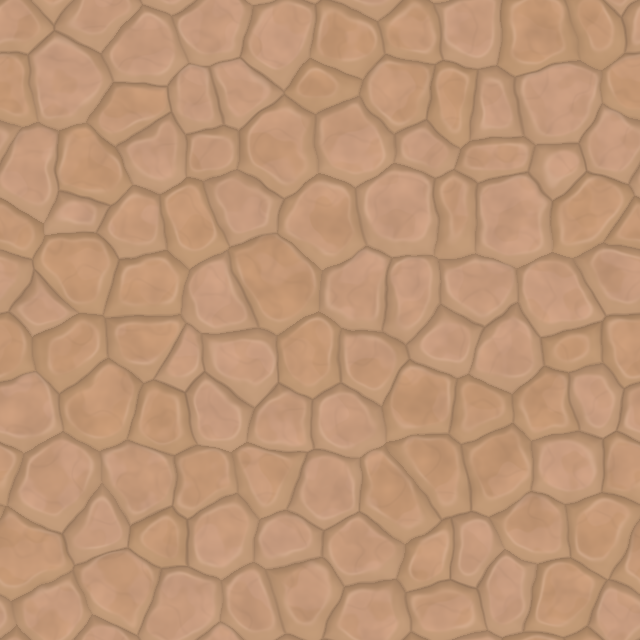
Write a Shadertoy shader that draws this texture.

```glsl
// Tiling bed of smooth, worn tan and pink stones with pale rims and fine soft creases.

const float CELLS = 10.0;          // stones per side, whole and even so the canvas tiles
const float JITTER = 0.68;         // how far stones stray from the staggered grid
const float SIZE_SPREAD = 0.20;    // variation of stone size
const float ROUNDING = 15.0;       // higher gives sharper plateau corners
const float RIM_LEVEL = 0.12;      // distance of the rim from the crease
const float RIM_WIDTH = 0.032;
const float CREASE_WIDTH = 0.028;
const float SHADOW_WIDTH = 0.13;

const vec3 TAN = vec3(0.762, 0.585, 0.445);
const vec3 PINK = vec3(0.780, 0.607, 0.495);
const vec3 SKIRT_DARK = vec3(0.712, 0.558, 0.432);
const vec3 SKIRT_LIGHT = vec3(0.768, 0.612, 0.482);
const vec3 RIM = vec3(0.845, 0.695, 0.580);
const vec3 CREASE = vec3(0.570, 0.445, 0.345);

vec2 hash2(vec2 p) {
    return fract(sin(vec2(dot(p, vec2(127.1, 311.7)), dot(p, vec2(269.5, 183.3)))) * 43758.5453);
}

vec2 wrapCell(vec2 cell, float period) {
    return floor(mod(cell + 0.5, period));
}

// Gradient noise that repeats after a whole number of cells
float corner(vec2 cell, vec2 toPoint, float period) {
    return dot(hash2(wrapCell(cell, period)) * 2.0 - 1.0, toPoint);
}

float noise(vec2 uv, float period) {
    vec2 p = uv * period;
    vec2 i = floor(p), f = p - i;
    vec2 u = f * f * f * (f * (f * 6.0 - 15.0) + 10.0);
    vec2 e = vec2(1.0, 0.0);
    float low = mix(corner(i, f, period), corner(i + e, f - e, period), u.x);
    float high = mix(corner(i + e.yx, f - e.yx, period), corner(i + 1.0, f - 1.0, period), u.x);
    return mix(low, high, u.y);
}

float fbm(vec2 uv, float period) {
    return noise(uv, period) + 0.5 * noise(uv + 0.37, period * 2.0) + 0.25 * noise(uv + 0.71, period * 4.0);
}

// Stone centre in xy, size weight in z; odd rows are shifted by half a cell
vec3 stoneAt(vec2 cell) {
    vec2 id = wrapCell(cell, CELLS);
    vec2 stagger = vec2(0.5 * mod(id.y, 2.0), 0.5);
    return vec3(cell + stagger + JITTER * (hash2(id) - 0.5), SIZE_SPREAD * hash2(id + 31.0).x);
}

float power(vec3 stone, vec2 p) {
    vec2 d = stone.xy - p;
    return dot(d, d) - stone.z;
}

void mainImage(out vec4 fragColor, in vec2 fragCoord) {
    vec2 uv = fragCoord / iResolution.xy;
    float pixel = CELLS / iResolution.y;
    vec2 p = uv * CELLS + 0.12 * vec2(fbm(uv, 11.0), fbm(uv + 0.53, 11.0));
    vec2 base = floor(p);

    // Find the stone that owns this point
    vec3 owner = vec3(0.0);
    vec2 ownerCell = base;
    float best = 1e5;
    for (int y = -2; y <= 2; y++)
    for (int x = -2; x <= 2; x++) {
        vec2 cell = base + vec2(x, y);
        vec3 stone = stoneAt(cell);
        float d = power(stone, p);
        if (d < best) { best = d; owner = stone; ownerCell = cell; }
    }

    // Distance to the crease, exact and rounded, and the outward slope direction
    float edge = 1.0, roundSum = 0.0;
    vec2 slope = vec2(0.0);
    for (int y = -2; y <= 2; y++)
    for (int x = -2; x <= 2; x++) {
        vec3 stone = stoneAt(base + vec2(x, y));
        vec2 across = stone.xy - owner.xy;
        float gap = length(across);
        if (gap > 0.001) {
            float d = (power(stone, p) - best) / (2.0 * gap);
            float weight = exp(-ROUNDING * d);
            edge = min(edge, d);
            roundSum += weight;
            slope += weight * across / gap;
        }
    }
    float height = -log(roundSum) / ROUNDING;
    slope /= roundSum;

    // Each stone reads its own part of the noise
    vec2 seed = hash2(wrapCell(ownerCell, CELLS) + 57.0);
    vec2 local = p - owner.xy;
    vec2 grain = uv + seed;
    float facets = fbm(grain, 19.0);
    float patches = noise(grain + 0.19, 16.0) + 0.3 * noise(grain, 37.0);
    float veins = noise(grain + 0.43, 15.0) + 0.3 * noise(grain + 0.11, 33.0);
    float tint = smoothstep(0.1, 0.8, seed.x);

    // Faceted skirt, lighter where it slopes toward the bottom
    float lower = smoothstep(-0.9, 0.9, 0.25 * slope.x - slope.y);
    vec3 skirt = mix(SKIRT_DARK, SKIRT_LIGHT, clamp(0.15 + 0.75 * lower + 0.6 * facets, 0.0, 1.0));
    skirt *= mix(TAN / PINK, vec3(1.0), 0.55 + 0.45 * tint);

    // Flat top with soft layered patches and faint veins
    float patchMask = smoothstep(-0.03, 0.08, patches);
    vec3 top = mix(TAN, PINK, clamp(tint + 0.5 * (patchMask - 0.5), 0.0, 1.0));
    top *= 1.0 + 0.09 * facets + 0.015 * (patchMask - 0.5);
    top *= 1.0 - 0.022 * (1.0 - smoothstep(0.0, 0.08, abs(veins)));

    // Plateau and its worn, broken pale rim
    float level = RIM_LEVEL + 0.06 * (seed.y - 0.5) + 0.14 * noise(grain + 0.27, 21.0);
    float rise = height + 0.08 * local.y - level;
    vec3 color = mix(skirt, top, smoothstep(-0.05, 0.03, rise));
    float strength = smoothstep(-0.3, 0.4, noise(grain + 0.61, 20.0));
    float line = exp(-rise * rise / (RIM_WIDTH * RIM_WIDTH));
    float glow = smoothstep(-0.02, 0.02, rise) * exp(-max(rise, 0.0) / 0.07);
    color = mix(color, RIM, (0.08 + 0.52 * strength) * line * 0.8 + 0.10 * glow);

    // Shadow beside the crease, deepest on the upper side, then the crease itself
    float shadow = 1.0 - smoothstep(0.0, SHADOW_WIDTH, edge);
    color *= 1.0 - shadow * mix(0.10, 0.02, lower);
    float crease = 1.0 - smoothstep(0.0, CREASE_WIDTH + 0.5 * pixel, edge);
    float depth = 0.42 + 0.7 * noise(uv, 9.0);
    color = mix(color, CREASE, crease * clamp(depth, 0.15, 0.8));

    fragColor = vec4(color, 1.0);
}
```
